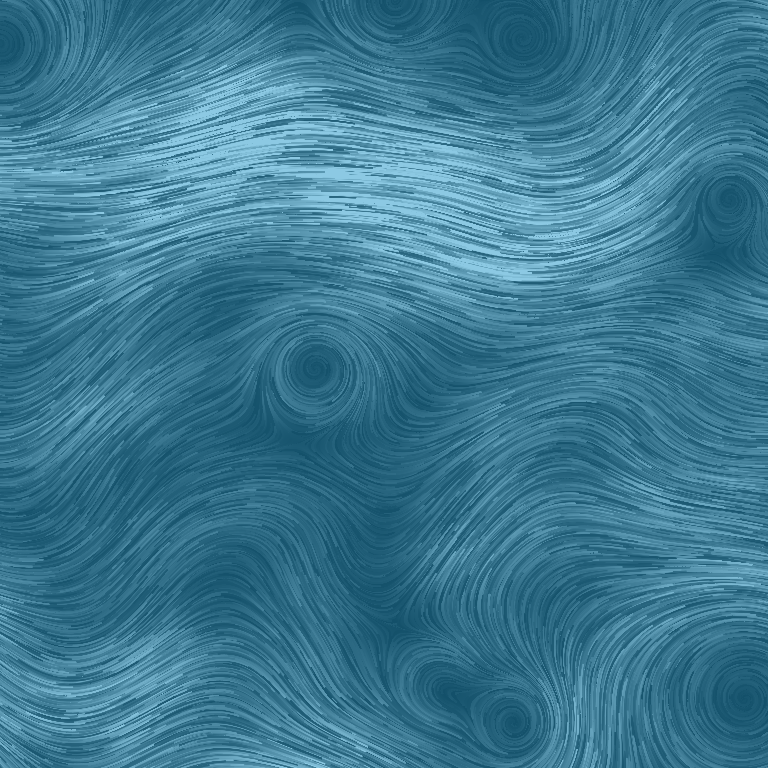
This texture is drawn by a Shadertoy shader. Its source:

```glsl
// Fine streaks drifting along a swirling teal current, brighter where it runs faster.

const int SWIRLS = 8;
// Each swirl: centre x, centre y, radius, spin (positive is counterclockwise)
const vec4 swirls[SWIRLS] = vec4[](
    vec4(0.00, 0.94, 0.17,  1.35), vec4(0.51, 1.00, 0.10,  0.95),
    vec4(0.41, 0.52, 0.08, -1.05), vec4(0.57, 0.11, 0.06,  0.85),
    vec4(0.68, 0.06, 0.075, 1.05), vec4(0.97, 0.09, 0.16, -1.10),
    vec4(0.95, 0.74, 0.06, -0.75), vec4(0.68, 0.95, 0.07,  0.45));

vec3 hash3(vec2 cell) {
    vec3 q = vec3(dot(cell, vec2(127.1, 311.7)),
                  dot(cell, vec2(269.5, 183.3)),
                  dot(cell, vec2(419.2, 371.9)));
    return fract(sin(q) * 43758.545);
}

// Velocity: a meandering jet, layered sine waves, then the swirls
vec2 flow(vec2 p) {
    float jet = (p.y - 0.77 - 0.05 * sin(12.6 * p.x - 3.0)) / 0.12;
    vec2 v = vec2(0.50 + 0.50 * exp(-jet * jet), 0.0);
    v.x += 0.16 * sin(15.0 * p.y + 5.0 * p.x);
    v.y -= 0.32 * sin(12.6 * (p.x - 0.36) + 0.9 * sin(5.0 * p.y));

    float amplitude = 0.24, frequency = 9.0;
    for (int i = 0; i < 4; i++) {
        float angle = 1.0 + 2.4 * float(i);
        vec2 k = vec2(cos(angle), sin(angle));
        v += amplitude * vec2(-k.y, k.x) * cos(frequency * dot(k, p) + 1.7 * angle);
        amplitude *= 0.76;
        frequency *= 1.6;
    }

    for (int i = 0; i < SWIRLS; i++) {
        vec2 d = (p - swirls[i].xy) / swirls[i].z;
        float r2 = dot(d, d);
        v = mix(v, swirls[i].w * vec2(-d.y, d.x), 1.0 / (1.0 + r2 * r2));
    }
    return v;
}

// Walk downstream and blend the tones of the streaks whose heads lie ahead,
// letting the strongest one dominate
float streaks(vec2 p, float speed) {
    const float stepSize = 0.0035;
    const float cellSize = 0.0075;
    const mat2 tilt = mat2(0.851, 0.526, -0.526, 0.851);
    float reach = 0.065 + 0.07 * min(speed, 1.0);
    float toneSum = 0.0, weightSum = 0.00002;

    for (int i = 0; i < 40; i++) {
        vec2 v = flow(p);
        vec2 dir = v / (length(v) + 0.0001);

        // One jittered streak head per cell of a tilted grid
        vec2 cell = floor(tilt * p / cellSize);
        vec3 rnd = hash3(cell);
        vec2 head = (cell + 0.28 + 0.44 * rnd.xy) * cellSize * tilt;
        vec2 d = head - p;
        float along = dot(d, dir);
        float across = abs(dot(d, vec2(-dir.y, dir.x)));

        if (abs(along) <= 0.5 * stepSize) {
            float s = float(i) * stepSize + along;
            float fade = clamp(s / (reach * (0.7 + 0.4 * rnd.y)), 0.0, 1.0);
            float line = smoothstep(0.0021, 0.0006, across)
                       * smoothstep(-0.0017, 0.0, s);
            float tone = fract(7.0 * rnd.x + 5.0 * rnd.y);
            float weight = pow(line * (0.2 + 0.8 * rnd.z) * (1.0 - fade * fade), 6.0);
            toneSum += weight * tone * (1.0 - 0.3 * fade);
            weightSum += weight;
        }
        p += dir * stepSize;
    }
    return toneSum / weightSum;
}

void mainImage(out vec4 fragColor, in vec2 fragCoord) {
    vec2 p = fragCoord / iResolution.y;
    float speed = length(flow(p));

    // Fast water is light, slow water sinks into the deep teal
    float level = 0.06 + 0.62 * pow(speed, 1.5);
    float light = level * (0.15 + 1.75 * streaks(p, speed));

    vec3 deepTeal = vec3(0.07, 0.31, 0.41);
    fragColor = vec4(deepTeal + 0.40 * min(light, 1.2), 1.0);
}
```
